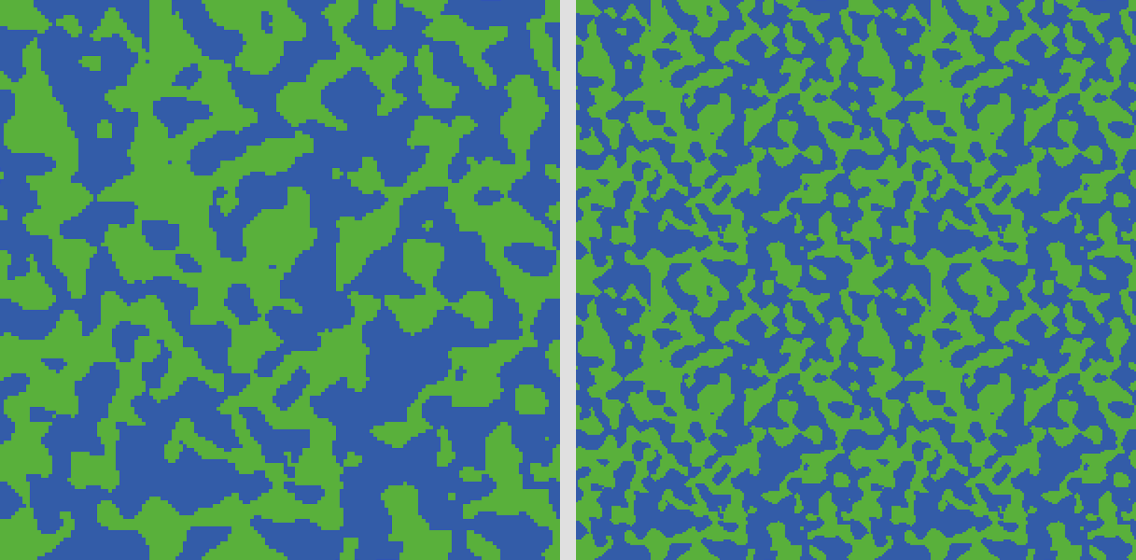
Left: one tile. Right: repeated 2 by 2.
Write a Shadertoy shader that draws this texture.

```glsl
// Two-tone map of green land and blue water with ragged, stair-stepped shores.
// Wrapping white noise is blurred by a bell kernel on a square grid, then cut at
// its mean; the four cells nearest a point are found together and blended.

const int CELLS = 150;   // grid cells along each side of the tile
const int REACH = 7;     // kernel radius in cells

// Integer hash of a wrapped cell, from -0.5 to 0.5
float cellNoise(ivec2 cell) {
    uvec2 c = uvec2((cell + 2 * CELLS) % CELLS);
    uint h = c.x * 1597u + c.y * 51749u + 977u;
    h = (h ^ (h >> 16)) * 0x7feb352du;
    h = (h ^ (h >> 15)) * 0x846ca68bu;
    h ^= h >> 16;
    return float(h >> 8) / 16777216.0 - 0.5;
}

// Bell curve that reaches zero at the given radius
vec2 bell(vec2 d, float radius) {
    vec2 b = max(1.0 - d * d / (radius * radius), 0.0);
    return b * b * b;
}

// Products of two weight pairs, ordered as the cells 00, 10, 01, 11
vec4 corners(vec2 wx, vec2 wy) {
    return vec4(wx * wy.x, wx * wy.y);
}

// Land (1) or water (0) in the 2 by 2 cells starting at base
vec4 landAt(ivec2 base) {
    vec4 height = vec4(0.0);
    for (int y = 1 - REACH; y <= REACH; y++) {
        vec2 dy = float(y) - vec2(0.0, 1.0);
        vec2 broadY = bell(dy, float(REACH));
        vec2 fineY = bell(dy, 3.0);
        for (int x = 1 - REACH; x <= REACH; x++) {
            vec2 dx = float(x) - vec2(0.0, 1.0);
            // The broad bell shapes the islands, the fine one roughens shores
            vec4 weight = corners(bell(dx, float(REACH)), broadY)
                        + 0.35 * corners(bell(dx, 3.0), fineY);
            height += weight * cellNoise(base + ivec2(x, y));
        }
    }
    return step(0.0, height);
}

// Blend of the four cells over a ramp of the given width, in cells
float coverage(vec4 land, vec2 f, float width) {
    vec2 t = clamp((f - 0.5) / width + 0.5, 0.0, 1.0);
    vec2 row = mix(land.xy, land.zw, t.y);
    return mix(row.x, row.y, t.x);
}

void mainImage(out vec4 fragColor, in vec2 fragCoord) {
    vec2 p = fragCoord / iResolution.xy * float(CELLS) - 0.5;
    vec2 f = fract(p);
    vec4 land = landAt(ivec2(floor(p)));

    // Sharp shore one pixel wide, and a wider one for the water rim
    float pixel = min(float(CELLS) / iResolution.y, 1.0);
    float shore = coverage(land, f, pixel);
    float rim = smoothstep(0.0, 0.2, coverage(land, f, 0.88));

    vec3 green = vec3(0.35, 0.69, 0.23);
    vec3 blue = vec3(0.20, 0.36, 0.66);
    vec3 deepBlue = vec3(0.19, 0.33, 0.71);
    vec3 water = mix(blue, deepBlue, rim * (1.0 - shore));
    fragColor = vec4(mix(water, green, shore), 1.0);
}
```
